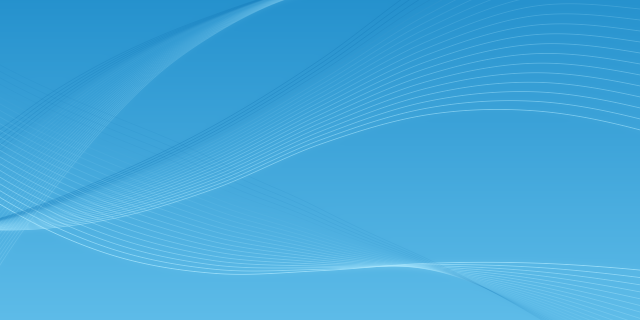
Write a Shadertoy shader that draws this background.

```glsl
// Three woven ribbons of fine lines over a vertical blue gradient.
// Each ribbon sweeps a line from a base spline across a spread spline,
// shading from pale at the base to deep blue at the far edge.

// Catmull-Rom curve through evenly spaced knots: value and slope per knot.
vec2 spline(float s, float k[9]) {
    s = clamp(s, 0.3, 7.0);
    int i = int(clamp(floor(s), 1.0, 6.0));
    float f = s - float(i);
    float a = k[i - 1], b = k[i], c = k[i + 1], d = k[i + 2];
    float c1 = 0.5 * (c - a);
    float c2 = a - 2.5 * b + 2.0 * c - 0.5 * d;
    float c3 = 0.5 * (d - a) + 1.5 * (b - c);
    return vec2(b + f * (c1 + f * (c2 + f * c3)),
                c1 + f * (2.0 * c2 + 3.0 * f * c3));
}

// density: knots per canvas height; twist: sideways drift of the crossing.
// strength: opacity of the base line, the inner lines and the far edge.
vec3 ribbon(vec3 color, vec2 p, float density, float base[9], float spread[9],
            float twist, int count, vec3 strength) {
    float pixel = 1.0 / iResolution.y;
    vec2 start = spline(p.x * density + 1.0, base);

    for (int i = 0; i <= count; i++) {
        float t = float(i) / float(count);
        vec2 offset = spline((p.x - twist * t) * density + 1.0, spread);
        vec2 curve = start + t * offset;
        float dist = abs(p.y - curve.x) / length(vec2(1.0, curve.y * density));

        float deep = smoothstep(0.62, 0.9, t);
        vec3 ink = mix(vec3(0.66, 0.90, 0.99), vec3(0.07, 0.47, 0.72), deep);
        float pale = mix(strength.y, strength.x, exp(-5.0 * t));
        pale *= 1.0 - 0.6 * smoothstep(0.3, 0.7, t);
        float alpha = mix(pale, strength.z, deep);

        // Crisp stroke plus a faint halo that fills the dense parts.
        float stroke = clamp(0.5 + (0.0013 - dist) / pixel, 0.0, 1.0);
        float halo = 0.05 * exp(-dist * dist / 0.00016);
        color = mix(color, ink, alpha * max(stroke, halo));
    }
    return color;
}

void mainImage(out vec4 fragColor, in vec2 fragCoord) {
    // Canvas height is 1; x is stretched so the width is always 2.
    vec2 p = fragCoord / iResolution.xy * vec2(2.0, 1.0);
    vec3 color = mix(vec3(0.365, 0.735, 0.91), vec3(0.145, 0.57, 0.805), p.y);

    // Upper left ribbon, narrowing towards the top edge
    color = ribbon(color, p, 6.0,
        float[9](-0.12, 0.172, 0.406, 0.609, 0.773, 0.891, 0.979, 1.036, 1.078),
        float[9](0.604, 0.424, 0.308, 0.201, 0.115, 0.062, 0.031, 0.021, 0.026),
        0.0, 26, vec3(0.22, 0.13, 0.3));

    // Low ribbon, crossing itself right of the centre
    color = ribbon(color, p, 3.0,
        float[9](0.609, 0.362, 0.208, 0.146, 0.154, 0.177, 0.178, 0.156, 0.115),
        float[9](0.404, 0.443, 0.404, 0.266, 0.086, -0.086, -0.276, -0.495, -0.703),
        0.195, 21, vec3(0.8, 0.2, 0.12));

    // Main ribbon, widening from the left edge to the upper right
    color = ribbon(color, p, 3.0,
        float[9](0.318, 0.281, 0.313, 0.409, 0.549, 0.641, 0.654, 0.594, 0.479),
        float[9](-0.06, 0.037, 0.132, 0.198, 0.264, 0.416, 0.593, 0.687, 0.781),
        0.0, 20, vec3(0.6, 0.3, 0.38));

    fragColor = vec4(color, 1.0);
}
```
